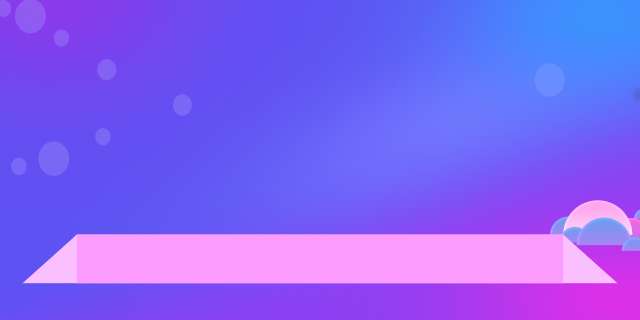
This background is drawn by a WebGL 1 fragment shader. Its source:

```glsl
precision highp float;
uniform vec2 u_resolution;

// Soft coverage of a signed distance, one pixel wide
float fill(float d) {
  return clamp(0.5 - d * u_resolution.y, 0.0, 1.0);
}

// Soft elliptical light, strongest at its centre
float glow(vec2 p, vec2 centre, vec2 size) {
  vec2 q = (p - centre) / size;
  return exp(-dot(q, q));
}

float ellipse(vec2 p, vec2 centre, vec2 radius) {
  return (length((p - centre) / radius) - 1.0) * radius.x;
}

// Half disc on a flat base, shaded from base to top
vec3 dome(vec3 color, vec2 p, vec2 base, float radius, vec3 low, vec3 high) {
  vec2 q = p - base;
  float d = length(q) - radius;
  vec3 shade = mix(low, high, smoothstep(0.0, radius, q.y));
  shade += 0.07 * smoothstep(-0.012, 0.0, d);
  return mix(color, shade, fill(max(d, -q.y)));
}

vec3 backdrop(vec2 p) {
  vec3 color = vec3(0.37, 0.32, 0.95);

  // Violet rising towards the lower right
  float slope = p.y - 0.38 * (p.x - 1.0);
  color = mix(color, vec3(0.54, 0.25, 0.95), 1.0 - smoothstep(0.05, 0.5, slope));

  // Slanted periwinkle band
  vec2 q = p - vec2(1.5, 0.66);
  vec2 along = vec2(0.92 * q.x + 0.39 * q.y, 0.92 * q.y - 0.39 * q.x);
  color = mix(color, vec3(0.46, 0.47, 1.0), 0.9 * glow(along, vec2(0.0), vec2(0.75, 0.22)));

  // Corner lights
  color = mix(color, vec3(0.24, 0.57, 1.0), glow(p, vec2(1.88, 0.95), vec2(0.48, 0.27)));
  color = mix(color, vec3(0.57, 0.21, 0.92), 0.9 * glow(p, vec2(0.15, 1.05), vec2(0.45, 0.35)));
  color = mix(color, vec3(0.86, 0.19, 0.91), glow(p, vec2(1.95, 0.06), vec2(0.5, 0.23)));

  // Fine woven texture
  vec2 weave = sin(p * 600.0);
  return color + 0.006 * weave.x * weave.y;
}

vec3 bubbles(vec3 color, vec2 p) {
  vec3 tint = vec3(0.62, 0.56, 0.98);

  // Chain bending out from the left edge and back
  for (int i = 0; i < 8; i++) {
    float k = float(i) - 4.0;
    float d = abs(k);
    float phase = 1.2566 * (k - 2.0);
    vec2 centre = vec2(0.57 * exp(-0.55 * d) - 0.0012 * d * d * d - 0.006 * k,
                       0.727 - 0.247 * sin(0.45 * (k + 0.5)));
    float radius = 0.031 + 0.006 * cos(phase) + 0.011 * cos(2.0 * phase);
    color = mix(color, tint, 0.38 * fill(ellipse(p, centre, radius * vec2(1.0, 1.12))));
  }

  // Lone bubble on the right
  float lone = ellipse(p, vec2(1.718, 0.75), vec2(0.047, 0.052));
  return mix(color, vec3(0.52, 0.62, 1.0), 0.4 * fill(lone));
}

vec3 clouds(vec3 color, vec2 p) {
  vec3 blue = vec3(0.43, 0.61, 0.93);
  vec3 lilac = vec3(0.63, 0.53, 0.95);
  vec3 rose = vec3(0.95, 0.40, 0.86);
  vec3 blush = vec3(1.0, 0.80, 0.97);

  // Back row to front row
  color = dome(color, p, vec2(1.776, 0.266), 0.057, lilac, blue);
  color = dome(color, p, vec2(2.015, 0.315), 0.034, lilac, blue);
  color = dome(color, p, vec2(1.971, 0.255), 0.064, vec3(0.82, 0.42, 0.93), rose);
  color = dome(color, p, vec2(1.868, 0.266), 0.108, blush, vec3(1.0, 0.64, 0.93));
  color = dome(color, p, vec2(1.797, 0.242), 0.049, lilac, blue);
  color = dome(color, p, vec2(1.888, 0.234), 0.086, lilac, blue);
  return dome(color, p, vec2(1.985, 0.216), 0.042, lilac, blue);
}

// Flat panel with a slanted wing at each end
vec3 panel(vec3 color, vec2 p) {
  float x = abs(p.x - 1.0);
  float band = abs(p.y - 0.191) - 0.076;
  float slant = (x - 0.76 - 1.115 * (0.267 - p.y)) * 0.668;
  color = mix(color, vec3(0.98, 0.75, 1.0), fill(max(band, slant)));
  return mix(color, vec3(0.99, 0.61, 1.0), fill(max(band, x - 0.76)));
}

void main() {
  // Canvas spans 2 by 1 units
  vec2 p = gl_FragCoord.xy / u_resolution * vec2(2.0, 1.0);
  vec3 color = backdrop(p);
  color = bubbles(color, p);

  // Faint smudge at the right edge
  color = mix(color, vec3(0.32, 0.36, 0.75), 0.6 * glow(p, vec2(1.995, 0.705), vec2(0.016, 0.02)));

  color = clouds(color, p);
  color = panel(color, p);
  gl_FragColor = vec4(color, 1.0);
}
```
